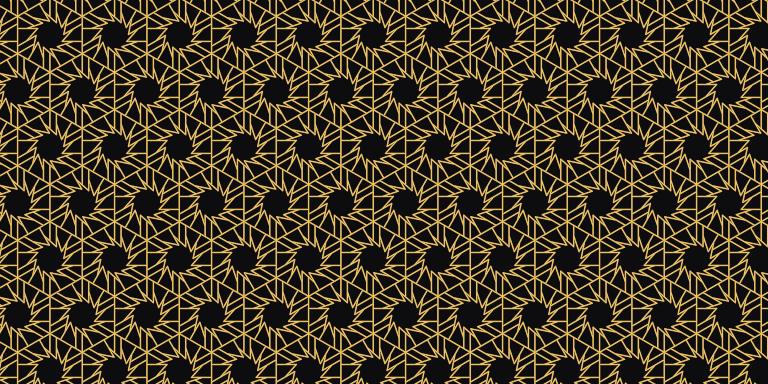
Reproduce this pattern procedurally as a Shadertoy shader.

```glsl
// Gold line lattice on near-black: dark stars on a triangular grid, each ringed
// by twelve pinwheel blades. Each hexagonal cell is drawn by turning two blade
// edges, a cell border and a corner rib about its centre, using segment distances.

#define CELL_SIZE   0.1684              // star spacing, in canvas heights
#define STAR_ORIGIN vec2(0.130, 0.909)  // centre of one star, in canvas heights
#define LINE_WIDTH  0.0235              // in cells, as are the lengths below
#define BLADE_TIP   vec2(0.19, -0.10)
#define BLADE_END   vec2(0.62, -0.10)
#define BLADE_NOTCH vec2(0.36, 0.092)
#define RIB_START   0.285
#define GOLD        vec3(0.93, 0.76, 0.39)
#define GROUND      vec3(0.05, 0.05, 0.06)

const float ROOT3 = 1.7320508;

float segmentDistance(vec2 p, vec2 a, vec2 b) {
    vec2 ap = p - a, ab = b - a;
    return length(ap - ab * clamp(dot(ap, ab) / dot(ab, ab), 0.0, 1.0));
}

// Offset from the nearest point of a triangular lattice with unit spacing
vec2 hexCell(vec2 p) {
    vec2 period = vec2(1.0, ROOT3);
    vec2 a = p - period * round(p / period);
    vec2 q = p - 0.5 * period;
    vec2 b = q - period * round(q / period);
    return dot(a, a) < dot(b, b) ? a : b;
}

float rosetteDistance(vec2 p) {
    mat2 turn = mat2(0.5 * ROOT3, -0.5, 0.5, 0.5 * ROOT3); // 30 degrees
    float d = 1.0;
    for (int i = 0; i < 12; i++) {
        // Both edges of a blade
        d = min(d, segmentDistance(p, BLADE_TIP, BLADE_END));
        d = min(d, segmentDistance(p, BLADE_TIP, BLADE_NOTCH));

        // Cell borders alternate with ribs to the corners
        float frame = i % 2 == 0
            ? abs(p.x - 0.5)
            : segmentDistance(p, vec2(RIB_START, 0.0), vec2(1.0 / ROOT3, 0.0));
        d = min(d, frame);
        p = turn * p;
    }
    return d;
}

void mainImage(out vec4 fragColor, in vec2 fragCoord) {
    vec2 p = (fragCoord / iResolution.y - STAR_ORIGIN) / CELL_SIZE;
    float pixel = 1.0 / (iResolution.y * CELL_SIZE);

    float edge = rosetteDistance(hexCell(p)) - 0.5 * LINE_WIDTH;
    float ink = 1.0 - smoothstep(-0.6 * pixel, 0.6 * pixel, edge);
    fragColor = vec4(mix(GROUND, GOLD, ink), 1.0);
}
```
